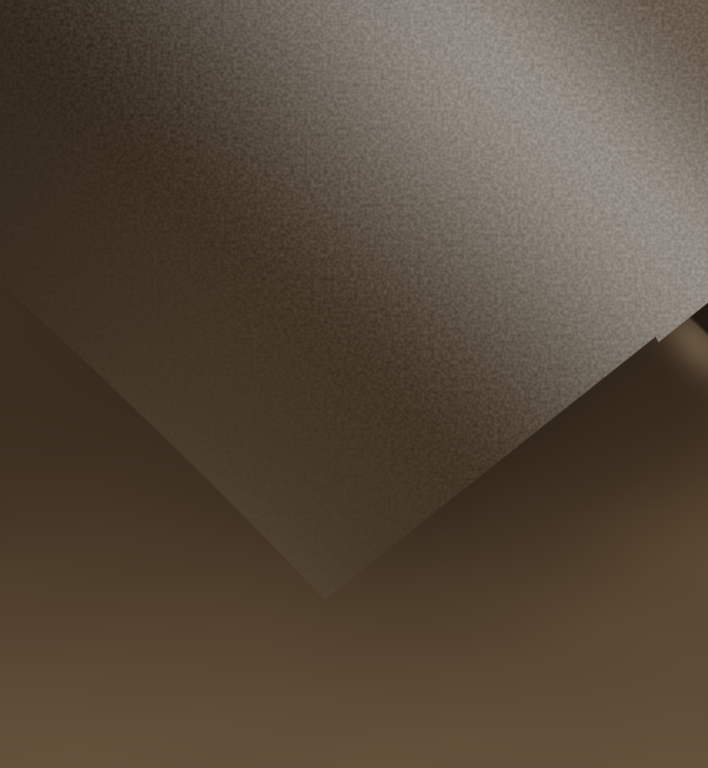
This background is drawn by a WebGL 2 fragment shader. Its source:

```glsl
#version 300 es
precision highp float;
// Corner of a brushed, grainy metallic sheet resting above a warm brown floor.

#define TIP vec2(0.423, 0.219)        // lowest corner of the sheet
#define ALONG_LEFT vec2(0.716, -0.698)
#define ALONG_RIGHT vec2(0.783, 0.623)
#define UMBER vec3(0.255, 0.205, 0.147)
#define SILVER vec3(0.572, 0.550, 0.518)
#define TAUPE vec3(0.410, 0.362, 0.310)
#define FLOOR_LIGHT vec3(0.400, 0.325, 0.235)
#define FLOOR_DARK vec3(0.238, 0.184, 0.127)
#define GRAIN_SCALE 230.0
#define GRAIN_AMOUNT 0.075

uniform vec2 u_resolution;
out vec4 fragColor;

vec2 hashGradient(vec2 cell) {
  vec3 q = fract(cell.xyx * vec3(0.1031, 0.1030, 0.0973));
  q += dot(q, q.yzx + 33.33);
  float angle = 6.2832 * fract((q.x + q.y) * q.z);
  return vec2(cos(angle), sin(angle));
}

float gradientNoise(vec2 p) {
  vec2 i = floor(p), f = fract(p);
  vec2 w = f * f * f * (f * (f * 6.0 - 15.0) + 10.0);
  vec2 e = vec2(1.0, 0.0);
  float low = mix(dot(hashGradient(i), f),
                  dot(hashGradient(i + e), f - e), w.x);
  float high = mix(dot(hashGradient(i + e.yx), f - e.yx),
                   dot(hashGradient(i + 1.0), f - 1.0), w.x);
  return mix(low, high, w.y);
}

// Distance inside the two sheet edges: x from the left one, y from the right one
vec2 edgeDistances(vec2 p) {
  vec2 d = p - TIP;
  float q = clamp(-dot(d, ALONG_LEFT) / 0.59, 0.0, 1.0);
  float bow = 0.022 * q * (1.0 - q);
  float notch = 0.008 * smoothstep(0.853, 0.858, p.x);
  return vec2(dot(d, -ALONG_LEFT.yx * vec2(1.0, -1.0)) - bow,
              dot(d, vec2(-ALONG_RIGHT.y, ALONG_RIGHT.x)) + notch);
}

vec3 sheetColor(vec2 p) {
  vec2 d = p - TIP;
  float across = dot(d, vec2(-ALONG_LEFT.y, ALONG_LEFT.x));
  float along = dot(d, ALONG_LEFT);

  // Broad reflection running parallel to the left edge
  float shine = smoothstep(0.22, 0.66, across);
  vec3 color = mix(UMBER, SILVER, shine);
  color = mix(color, TAUPE, smoothstep(0.66, 0.88, across));

  // Bounce light at the tip and falloff toward the upper left
  color += vec3(0.060, 0.055, 0.043) * exp(-max(across, 0.0) / 0.10)
         * smoothstep(-0.6, 0.0, along);
  color *= mix(0.80, 1.0, smoothstep(-0.85, -0.30, along));

  // Fine grain, strongest where the light grazes the sheet
  float grain = gradientNoise(p * GRAIN_SCALE)
              + 0.5 * gradientNoise(p * GRAIN_SCALE * 0.53 + 17.0);
  float grazing = smoothstep(0.08, 0.40, across);
  return color + GRAIN_AMOUNT * grain * mix(0.18, 1.0, grazing);
}

vec3 floorColor(vec2 p, vec2 inside) {
  // Light rises toward the bottom of the canvas
  float light = 1.0 - smoothstep(-0.08, 0.50, p.y);
  vec3 color = mix(FLOOR_DARK, FLOOR_LIGHT, light);
  color += vec3(0.075, 0.058, 0.038) * smoothstep(0.55, 0.92, p.x)
         * smoothstep(0.08, 0.28, -inside.y) * smoothstep(0.05, 0.35, p.y);

  // Contact shadow, deeper under the right edge
  float gap = max(-min(inside.x, inside.y), 0.0);
  float side = smoothstep(0.40, 0.62, p.x);
  color *= 1.0 - mix(0.05, 0.20, side) * exp(-gap / 0.08);
  color *= 1.0 + 0.025 * gradientNoise(p * vec2(5.0, 14.0));

  // Lit strip and dark wedge beside the notch
  vec2 d = p - vec2(0.907, 0.553);
  vec2 strip = vec2(dot(d, vec2(0.707, -0.707)), dot(d, vec2(0.707)));
  float glow = exp(-dot(strip * vec2(16.0, 34.0), strip * vec2(16.0, 34.0)));
  color += vec3(0.19, 0.17, 0.14) * glow;
  float wedge = dot(p - vec2(0.898, 0.586), vec2(0.687, 0.727));
  return mix(color, vec3(0.135, 0.100, 0.070), smoothstep(-0.002, 0.004, wedge)
             * smoothstep(0.86, 0.89, p.x));
}

void main() {
  vec2 p = gl_FragCoord.xy / u_resolution.y;
  p.x *= 472.0 / 512.0 * u_resolution.y / u_resolution.x;
  float pixel = 1.0 / u_resolution.y;
  vec2 inside = edgeDistances(p);
  float cover = smoothstep(-pixel, pixel, min(inside.x, inside.y));
  vec3 color = mix(floorColor(p, inside), sheetColor(p), cover);
  fragColor = vec4(color, 1.0);
}
```
